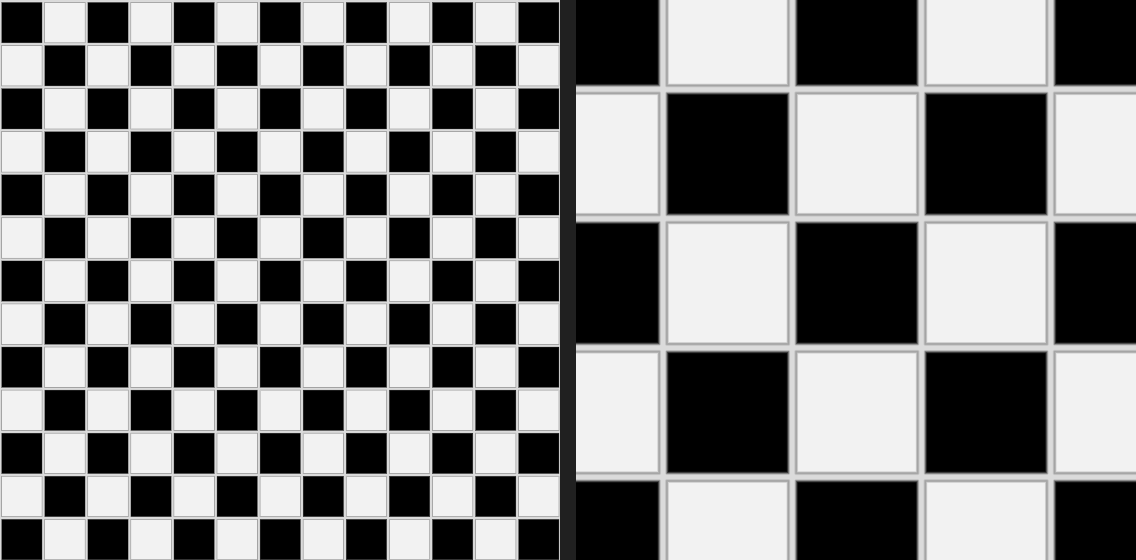
Left: the whole. Right: its middle third, enlarged.
Write a Shadertoy shader that draws this pattern.

```glsl
// Checkerboard of black and white square tiles with pale grout and thin grey rims.
#define TILES 13.0                 // tiles across and down
#define SHIFT vec2(-0.007, 0.025)  // grid offset, in tiles
#define GAP 0.060                  // grout width, in tiles
#define SOFTNESS 0.018             // half width of the tile edge blend
#define RIM_WIDTH 0.020            // half width of the rim on white tiles
#define BLACK vec3(0.0)
#define WHITE vec3(0.95)
#define GROUT vec3(0.86)
#define RIM vec3(0.64)

// Signed distance to a centred square.
float squareDistance(vec2 p, float halfSide) {
    vec2 d = abs(p) - halfSide;
    return length(max(d, 0.0)) + min(max(d.x, d.y), 0.0);
}

void mainImage(out vec4 fragColor, in vec2 fragCoord) {
    vec2 grid = fragCoord / iResolution.y * TILES + SHIFT;
    float pixel = TILES / iResolution.y;

    // Cell index, parity and distance to the tile edge
    vec2 cell = floor(grid);
    float isWhite = mod(cell.x + cell.y, 2.0);
    float edge = squareDistance(fract(grid) - 0.5, 0.5 - 0.5 * GAP);

    // Tile face over grout
    float blend = max(SOFTNESS, 0.5 * pixel);
    float face = 1.0 - smoothstep(-blend, blend, edge);
    vec3 color = mix(GROUT, mix(BLACK, WHITE, isWhite), face);

    // Thin shadow line around white tiles, faded when thinner than a pixel
    float rimWidth = max(RIM_WIDTH, 0.7 * pixel);
    float rim = 1.0 - smoothstep(0.0, rimWidth, abs(edge));
    color = mix(color, RIM, rim * isWhite * RIM_WIDTH / rimWidth);

    fragColor = vec4(color, 1.0);
}
```
